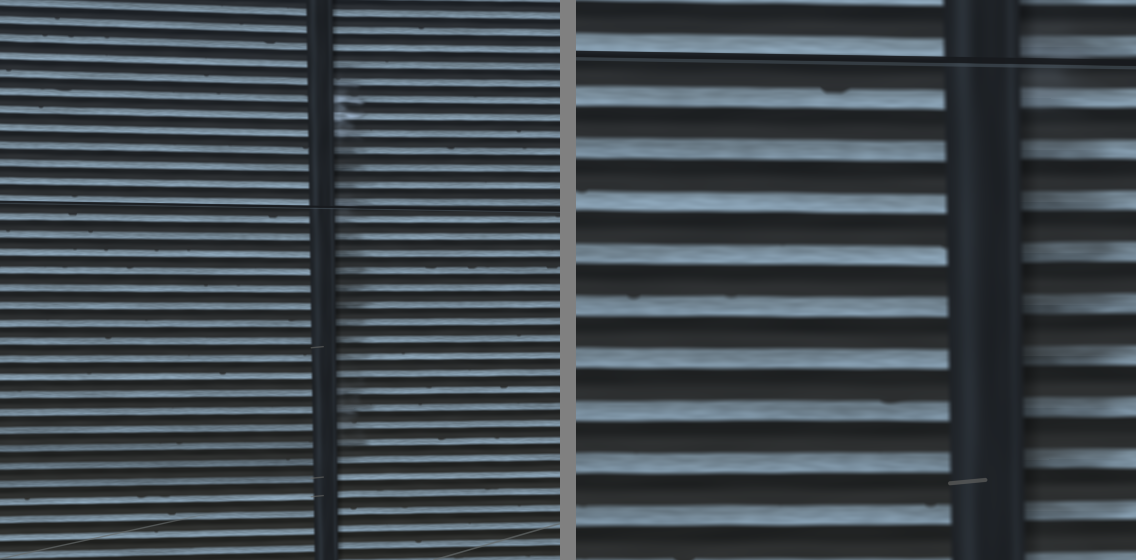
Left: the whole. Right: its middle third, enlarged.
Give the GLSL for this texture, as a Shadertoy shader.

```glsl
float hash(vec2 p) {
    vec3 q = fract(p.xyx * vec3(0.1031, 0.103, 0.0973));
    q += dot(q, q.yzx + 33.33);
    return fract((q.x + q.y) * q.z);
}

vec2 gradientAt(vec2 cell) {
    float angle = 6.2832 * hash(cell + 57.0);
    return vec2(cos(angle), sin(angle));
}

// Gradient noise, roughly -0.7 to 0.7
float noise(vec2 p) {
    vec2 i = floor(p), f = fract(p);
    vec2 u = f * f * f * (f * (f * 6.0 - 15.0) + 10.0);
    vec2 e = vec2(1.0, 0.0);
    float low = mix(dot(gradientAt(i), f), dot(gradientAt(i + e), f - e), u.x);
    float high = mix(dot(gradientAt(i + e.yx), f - e.yx),
                     dot(gradientAt(i + 1.0), f - 1.0), u.x);
    return mix(low, high, u.y);
}

// Soft coverage of a thin segment
float wire(vec2 p, vec2 a, vec2 b, float halfWidth, float px) {
    vec2 d = b - a;
    float h = clamp(dot(p - a, d) / dot(d, d), 0.0, 1.0);
    return 1.0 - smoothstep(halfWidth - px, halfWidth + px, length(p - a - d * h));
}

void mainImage(out vec4 fragColor, in vec2 fragCoord) {
    vec2 uv = fragCoord / iResolution.xy;
    float px = 0.7 / iResolution.y;
    float x = uv.x, depth = 1.0 - uv.y;

    // Leaning post between two panels
    float postLeft = 0.547 + 0.015 * depth;
    float postRight = 0.594 + 0.010 * depth;
    bool rightSide = x > 0.5 * (postLeft + postRight);
    float side = rightSide ? 1.0 : 0.0;

    // Slats fan slightly with perspective
    float start = rightSide ? 0.0156 + 0.013 * x : 0.0039 + 0.0333 * x;
    float pitch = rightSide ? 0.0313 - 0.00098 * x : 0.0319 - 0.0018 * x;
    float rows = (depth - start) / pitch;
    float row = floor(rows + 0.5);
    float f = rows - row;
    float vary = hash(vec2(row + 9.0, side * 31.0 + 4.0));
    float soft = 0.055 + px / pitch;

    // Lit face with chipped, uneven edges
    float chip = smoothstep(0.38, 0.55, noise(vec2(x * 34.0, row * 7.3 + side * 91.0)));
    float wobble = 0.025 * noise(vec2(x * 25.0, row * 3.7 + side * 50.0));
    float top = -0.20 + wobble + 0.08 * chip + 0.03 * (vary - 0.5);
    float bottom = 0.185 + wobble - 0.025 * depth;
    float face = smoothstep(top - soft, top + soft, f)
               * (1.0 - smoothstep(bottom - soft, bottom + soft, f));
    vec3 faceColor = mix(vec3(0.44, 0.51, 0.56), vec3(0.51, 0.60, 0.67),
                         smoothstep(-0.12, 0.12, f + 0.15 * noise(vec2(x * 9.0, row * 5.1))));
    faceColor *= 0.95 + 0.10 * vary + 0.10 * noise(vec2(x * 7.0, row * 2.3 + 20.0))
               + 0.10 * noise(uv * vec2(70.0, 330.0));
    float dullRows = smoothstep(0.74, 0.80, depth) * (1.0 - smoothstep(0.84, 0.90, depth));
    faceColor *= 1.0 - 0.22 * dullRows * (1.0 - side);

    // Shadowed gap, warmer near the ground
    float gap = fract(rows);
    vec3 gapColor = mix(vec3(0.115, 0.125, 0.135), vec3(0.172, 0.182, 0.192),
                        smoothstep(0.36, 0.62, gap));
    gapColor += mix(vec3(-0.006, 0.0, 0.01), vec3(0.012, 0.006, -0.012), depth);
    gapColor += 0.02 * noise(uv * vec2(18.0, 110.0));

    // Grime and frost on the right panel beside the post
    float reach = x - postRight;
    float ragged = noise(uv * vec2(38.0, 75.0));
    float zone = smoothstep(0.10, 0.14, depth) * (1.0 - smoothstep(0.80, 0.85, depth));
    float patches = 0.55 + 0.6 * noise(vec2(4.0, depth * 16.0));
    float stain = side * zone * patches
                * (1.0 - smoothstep(0.01, 0.075, reach + 0.035 * ragged));
    face *= 1.0 - clamp(stain, 0.0, 0.85);
    vec3 color = mix(gapColor, faceColor, face);
    float frostBand = exp(-pow((depth - 0.200) / 0.042, 2.0))
                    + 0.35 * exp(-pow((depth - 0.375) / 0.025, 2.0))
                    + 0.30 * exp(-pow((depth - 0.73) / 0.06, 2.0));
    float frost = side * frostBand * (1.0 - smoothstep(0.0, 0.055, reach + 0.045 * ragged));
    frost *= 0.35 + 0.65 * smoothstep(0.32, 0.08, abs(f + 0.2 * ragged));
    color = mix(color, vec3(0.65, 0.74, 0.84), clamp(frost, 0.0, 0.9));

    // Post: dark edges, faint ridge and side shadow
    float across = (x - postLeft) / (postRight - postLeft);
    float ridge = exp(-pow((across - 0.25) / 0.13, 2.0))
                + 0.6 * exp(-pow((across - 0.88) / 0.07, 2.0));
    vec3 postColor = vec3(0.115, 0.13, 0.148) + ridge * vec3(0.045, 0.055, 0.063);
    postColor *= 1.0 + 0.15 * noise(uv * vec2(90.0, 14.0));
    float post = smoothstep(postLeft - 0.002 - px, postLeft + 0.002 + px, x)
               * (1.0 - smoothstep(postRight - 0.002 - px, postRight + 0.002 + px, x));
    color *= 1.0 - 0.3 * side * (1.0 - smoothstep(0.0, 0.012, reach));
    color = mix(color, postColor, post);

    // Small metal ties on the post
    for (int i = 0; i < 3; i++) {
        float level = i == 0 ? 0.379 : 0.179 - 0.033 * float(i);
        float tie = wire(uv, vec2(0.556, level), vec2(0.577, level + 0.002), 0.0012, px);
        color = mix(color, vec3(0.40, 0.40, 0.39), 0.65 * tie);
    }

    // Level cable with a pale lower rim, and two slanting wires
    float cable = wire(uv, vec2(0.0, 0.640), vec2(1.0, 0.624), 0.0018, px);
    float rim = wire(uv, vec2(0.0, 0.637), vec2(1.0, 0.621), 0.0010, px);
    color = mix(color, vec3(0.30, 0.35, 0.39), 0.5 * rim);
    color = mix(color, vec3(0.09, 0.10, 0.115), 0.9 * cable);
    float slanted = wire(uv, vec2(0.0, 0.002), vec2(0.405, 0.090), 0.0012, px)
                  * (1.0 - smoothstep(0.28, 0.41, x))
                  + wire(uv, vec2(0.775, 0.0), vec2(1.01, 0.068), 0.0014, px);
    color = mix(color, vec3(0.40, 0.42, 0.42), 0.7 * slanted);

    fragColor = vec4(clamp(color, 0.0, 1.0), 1.0);
}
```
